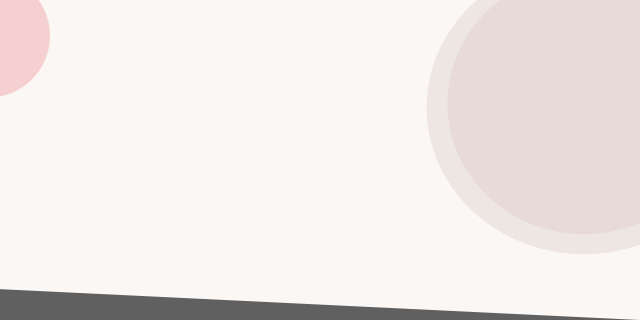
Reproduce this background procedurally as a Shadertoy shader.

```glsl
// Flat pastel backdrop: a pink disc at the upper left, two nested ovals at the
// upper right and a slanted grey strip along the base, layered over warm cream.
// Each shape is a signed distance in canvas heights, smoothed over one pixel.

#define CREAM      vec3(0.984, 0.969, 0.957)
#define PINK       vec3(0.965, 0.816, 0.816)
#define PALE_ROSE  vec3(0.929, 0.902, 0.890)
#define DUSTY_ROSE vec3(0.910, 0.855, 0.845)
#define GREY       vec3(0.378, 0.378, 0.378)
#define STRIP_HEIGHT 0.0964
#define STRIP_SLOPE -0.0482

// Approximate distance to an axis-aligned ellipse; exact for a circle.
float ellipseDistance(vec2 p, vec2 center, vec2 radii) {
    return (length((p - center) / radii) - 1.0) * min(radii.x, radii.y);
}

// Distance to the half plane below a sloping line.
float slopeDistance(vec2 p, float height, float slope) {
    return (p.y - height - slope * p.x) / sqrt(1.0 + slope * slope);
}

// Paint a shape over the colour below it with a smooth edge.
vec3 paint(vec3 base, vec3 tint, float dist, float pixel) {
    return mix(base, tint, clamp(0.5 - dist / pixel, 0.0, 1.0));
}

void mainImage(out vec4 fragColor, in vec2 fragCoord) {
    float pixel = 1.0 / iResolution.y;
    vec2 p = fragCoord * pixel;
    vec3 color = CREAM;

    // Corner disc
    float disc = ellipseDistance(p, vec2(-0.0365, 0.888), vec2(0.1927));
    color = paint(color, PINK, disc, pixel);

    // Nested ovals, outer rim first
    float rim = ellipseDistance(p, vec2(1.8255, 0.664), vec2(0.4922, 0.4583));
    float core = ellipseDistance(p, vec2(1.8255, 0.677), vec2(0.4271, 0.4089));
    color = paint(color, PALE_ROSE, rim, pixel);
    color = paint(color, DUSTY_ROSE, core, pixel);

    // Slanted strip along the base
    float strip = slopeDistance(p, STRIP_HEIGHT, STRIP_SLOPE);
    color = paint(color, GREY, strip, pixel);

    fragColor = vec4(color, 1.0);
}
```
